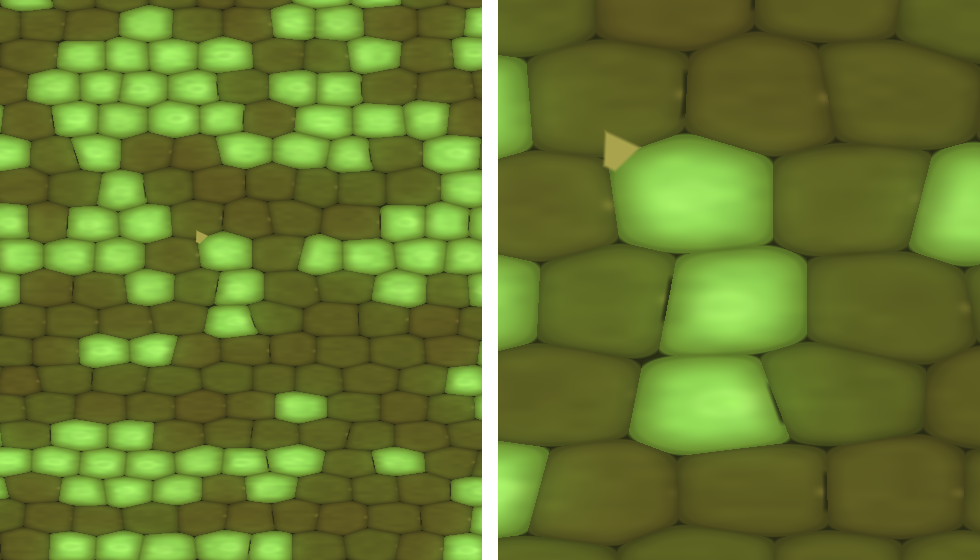
Left, the full canvas; right, a detail of the centre.
Reproduce this pattern procedurally as a WebGL 1 fragment shader.

```glsl
precision highp float;
// Staggered rows of rounded plant cells, some glowing green among dull olive ones.

uniform vec2 u_resolution;

const float COLUMNS = 9.7;
const float ROWS = 18.2;
const float ROUNDING = 13.0;
const vec2 METRIC = vec2(1.0, 1.2); // flattens cell tops and bottoms

float hash(vec2 p) {
  return fract(sin(dot(p, vec2(127.1, 311.7))) * 4375.85);
}

float noise(vec2 p) {
  vec2 i = floor(p);
  vec2 f = smoothstep(0.0, 1.0, p - i);
  float low = mix(hash(i), hash(i + vec2(1.0, 0.0)), f.x);
  float high = mix(hash(i + vec2(0.0, 1.0)), hash(i + 1.0), f.x);
  return mix(low, high, f.y);
}

// Canvas position (0..1) to cell space; rows run downward and tighten below.
vec2 toCellSpace(vec2 uv) {
  float t = 1.0 - uv.y;
  float bulge = sin(3.14159 * pow(max(t, 0.0), 1.3));
  float row = 0.72 + ROWS * t - 0.6 * bulge * bulge;
  float wave = 0.16 * (noise(vec2(uv.x * 4.0, row * 0.3)) - 0.5);
  return vec2(uv.x * COLUMNS, row + wave);
}

float rowShift(float row) {
  return 0.5 * mod(row, 2.0) + 0.22 * (hash(vec2(row, 4.0)) - 0.5);
}

// Cell index near p, stepped by a neighbour offset.
vec2 cellId(vec2 p, vec2 offset) {
  float row = floor(p.y) + offset.y;
  return vec2(floor(p.x - rowShift(row)) + offset.x, row);
}

vec2 cellCentre(vec2 id) {
  vec2 jitter = vec2(hash(id + 3.7), hash(id + 19.3)) - 0.5;
  return id + 0.5 + vec2(rowShift(id.y), 0.0) + jitter * vec2(0.42, 0.12);
}

float cluster(vec2 id, vec2 centre, vec2 radius) {
  vec2 d = (id - centre) / radius;
  return exp(-dot(d, d));
}

// Zero for dull cells, otherwise the strength of the glow.
float litAmount(vec2 id) {
  float chance = 0.29;
  chance += 0.75 * cluster(id, vec2(1.6, 3.2), vec2(2.2, 1.9));
  chance += 0.70 * cluster(id, vec2(2.0, 7.4), vec2(2.4, 1.1));
  chance += 0.75 * cluster(id, vec2(7.8, 8.0), vec2(2.2, 1.4));
  chance += 0.75 * cluster(id, vec2(2.8, 15.3), vec2(2.8, 1.1));
  chance -= 0.20 * cluster(id, vec2(4.5, 11.0), vec2(3.0, 2.0));
  return step(hash(id + 51.3), chance) * mix(0.84, 1.0, hash(id + 8.1));
}

vec3 dullColour(float body, float tint, float glow) {
  vec3 c = mix(vec3(0.285, 0.29, 0.11), vec3(0.355, 0.37, 0.13), body);
  c *= mix(vec3(1.03, 0.93, 0.97), vec3(1.0, 1.04, 1.0), tint);
  return c + glow * vec3(0.07, 0.165, 0.045);
}

vec3 litColour(float body, vec2 local, float variation) {
  vec3 c = mix(vec3(0.40, 0.53, 0.17), vec3(0.57, 0.85, 0.33), body);
  float ring = (length(local * vec2(1.0, 1.5)) - 0.17) / 0.08;
  c += vec3(0.05, 0.05, 0.04) * variation * exp(-ring * ring);
  vec2 spot = local - vec2(variation - 0.5, 0.1) * 0.3;
  return c + vec3(0.07, 0.08, 0.06) * exp(-16.0 * dot(spot, spot));
}

// Small pale chip wedged between cells.
float chipMask(vec2 p) {
  p = mat2(0.91, 0.42, -0.42, 0.91) * p;
  float d = max(abs(p.x) - 0.007 - 0.4 * p.y, abs(p.y) - 0.009);
  return 1.0 - smoothstep(-0.001, 0.002, d);
}

void main() {
  vec2 uv = gl_FragCoord.xy / u_resolution;
  vec2 p = toCellSpace(uv);

  // Nearest cell, and light spilling from glowing neighbours
  vec2 nearId = vec2(0.0), nearCentre = vec2(0.0);
  float nearest = 100.0, glow = 0.0;
  for (int j = -1; j <= 1; j++) {
    for (int i = -2; i <= 2; i++) {
      vec2 id = cellId(p, vec2(float(i), float(j)));
      vec2 centre = cellCentre(id);
      vec2 away = (p - centre) * METRIC;
      float dist = dot(away, away);
      glow += litAmount(id) * exp(-2.5 * dist);
      if (dist < nearest) { nearest = dist; nearId = id; nearCentre = centre; }
    }
  }

  // Smooth minimum of distances to the walls: negative in the corner gaps
  float wallSum = 0.0;
  for (int j = -1; j <= 1; j++) {
    for (int i = -2; i <= 2; i++) {
      vec2 centre = cellCentre(cellId(p, vec2(float(i), float(j))));
      vec2 across = (centre - nearCentre) * METRIC;
      float span = length(across);
      if (span > 0.01) {
        vec2 toMiddle = (0.5 * (centre + nearCentre) - p) * METRIC;
        wallSum += exp(-ROUNDING * dot(toMiddle, across / span));
      }
    }
  }
  float depth = -log(wallSum + 0.0001) / ROUNDING;

  // Cell bodies
  vec2 local = p - nearCentre;
  float lit = litAmount(nearId);
  float dullBody = smoothstep(-0.05, 0.16, depth);
  float litBody = smoothstep(-0.06, 0.30, depth);
  vec3 dull = dullColour(dullBody, hash(nearId + 71.0), glow);
  vec3 colour = mix(dull, litColour(litBody, local, hash(nearId + 33.0)), lit);
  colour *= 0.96 + 0.08 * noise(p * vec2(5.0, 9.0));

  // Pale nubs and occasional dark slits at the right ends
  float rightEnd = smoothstep(0.2, 0.35, local.x);
  float nub = exp(-pow(abs(depth - 0.03) / 0.05, 2.0) - pow(abs(local.y) * 18.0, 2.0));
  colour += vec3(0.12, 0.10, 0.05) * nub * rightEnd * (1.0 - lit) * hash(nearId + 14.0);
  float slit = rightEnd * step(0.82, hash(nearId + 92.0));
  slit *= (1.0 - smoothstep(0.005, 0.04, depth)) * (1.0 - smoothstep(0.16, 0.28, abs(local.y)));

  // Thin walls and dark corner gaps
  float seam = 0.16 * (1.0 - smoothstep(-0.01, 0.04, depth));
  float gap = 1.0 - smoothstep(-0.052, -0.014, depth);
  colour = mix(colour, vec3(0.14, 0.15, 0.07), max(max(seam, gap * 0.9), slit * 0.8));

  vec2 chipPos = (uv - vec2(0.415, 0.575)) * vec2(u_resolution.x / u_resolution.y, 1.0);
  colour = mix(colour, vec3(0.66, 0.64, 0.30), chipMask(chipPos));
  gl_FragColor = vec4(colour, 1.0);
}
```
